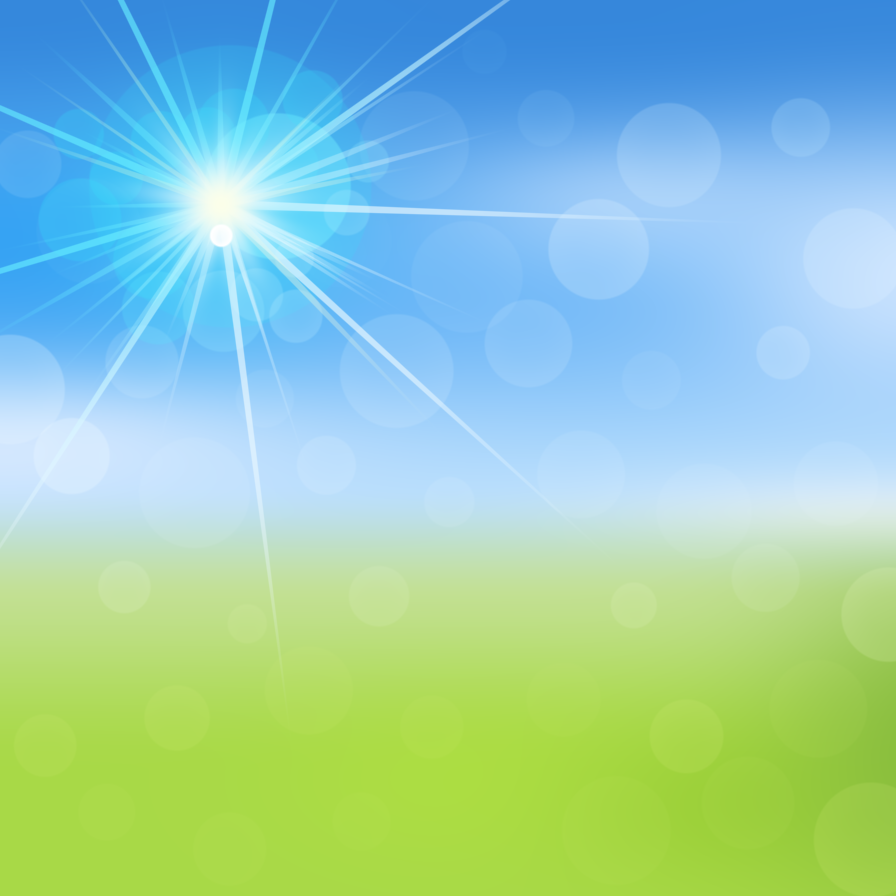
A three.js fragment shader for this background:

```glsl
varying vec2 vUv;

float hash(float n) {
  return fract(sin(n * 127.1 + 3.7) * 4375.85);
}

// Soft elliptical falloff
float glow(vec2 p, vec2 center, vec2 size) {
  vec2 d = (p - center) / size;
  return exp(-dot(d, d));
}

// Translucent disc, slightly denser towards its rim
float disc(vec2 p, vec2 center, float radius) {
  float d = length(p - center);
  float fill = 0.8 + 0.2 * smoothstep(0.3, 1.0, d / radius);
  return fill * (1.0 - smoothstep(radius - 0.002, radius + 0.001, d));
}

// Thin ray from the origin, tapering to its tip
float ray(vec2 q, float angle, float reach, float width) {
  vec2 dir = vec2(cos(angle), sin(angle));
  float along = dot(q, dir) / reach;
  float across = abs(q.x * dir.y - q.y * dir.x);
  float halfWidth = width * (1.0 - clamp(along, 0.0, 1.0)) + 0.0005;
  float line = 1.0 - smoothstep(halfWidth - 0.001, halfWidth + 0.001, across);
  return line * smoothstep(0.0, 0.1, along) * (1.0 - smoothstep(0.35, 1.0, along));
}

vec3 skyColor(vec2 p) {
  vec3 cloud = vec3(0.86, 0.92, 1.0);
  vec3 sky = mix(vec3(0.72, 0.87, 0.99), vec3(0.46, 0.73, 0.97), smoothstep(0.42, 0.67, p.y));
  sky = mix(sky, vec3(0.21, 0.53, 0.86), smoothstep(0.7, 0.98, p.y));
  sky = mix(sky, vec3(0.17, 0.62, 0.95), 0.85 * glow(p, vec2(0.0, 0.73), vec2(0.38, 0.14)));
  sky = mix(sky, cloud, 0.85 * glow(p, vec2(0.0, 0.5), vec2(0.34, 0.075)));
  sky = mix(sky, cloud, 0.8 * glow(p, vec2(1.02, 0.69), vec2(0.22, 0.15)));
  sky = mix(sky, cloud, 0.45 * glow(p, vec2(0.7, 0.78), vec2(0.2, 0.07)));
  return mix(sky, vec3(0.93, 0.95, 0.96), 0.75 * glow(p, vec2(1.0, 0.42), vec2(0.3, 0.05)));
}

vec3 meadowColor(vec2 p) {
  vec3 meadow = mix(vec3(0.66, 0.85, 0.28), vec3(0.77, 0.88, 0.6), smoothstep(0.14, 0.38, p.y));
  meadow = mix(meadow, vec3(0.69, 0.88, 0.25), 0.6 * glow(p, vec2(0.52, 0.13), vec2(0.2, 0.1)));
  meadow = mix(meadow, vec3(0.6, 0.81, 0.2), 0.7 * glow(p, vec2(0.82, 0.1), vec2(0.18, 0.09)));
  return mix(meadow, vec3(0.5, 0.71, 0.23), 0.8 * glow(p, vec2(1.06, 0.17), vec2(0.18, 0.2)));
}

void main() {
  vec2 p = vUv;
  vec2 sun = vec2(0.247, 0.772);
  vec2 q = p - sun;
  float sunDist = length(q);
  vec3 cyan = vec3(0.2, 0.88, 0.98);
  vec3 color = mix(meadowColor(p), skyColor(p), smoothstep(0.33, 0.46, p.y));

  // Scattered bokeh, tinted by height
  for (int i = 0; i < 46; i++) {
    float n = float(i);
    vec2 center = fract(vec2(0.7549, 0.5698) * n + vec2(0.08, 0.49));
    center.y = 0.05 + 0.9 * center.y;
    float radius = mix(0.022, 0.065, hash(n));
    float strength = 0.08 + 0.27 * pow(hash(n + 51.0), 2.0);
    strength *= 0.55 + 0.6 * glow(center, vec2(0.4, 0.47), vec2(0.5, 0.2));
    strength *= smoothstep(0.1, 0.24, distance(center, sun));
    vec3 tint = mix(vec3(0.86, 0.93, 0.5), vec3(0.92, 0.97, 1.0), smoothstep(0.22, 0.42, center.y));
    tint = mix(tint, vec3(0.5, 0.85, 1.0), smoothstep(0.8, 0.95, center.y));
    color = mix(color, tint, strength * disc(p, center, radius));
  }

  // Halo and ring of cyan discs around the sun
  color = mix(color, cyan, 0.55 * glow(p, sun, vec2(0.125)));
  color = mix(color, cyan, 0.16 * disc(p, sun + vec2(0.01, 0.02), 0.158));
  color = mix(color, vec3(0.45, 0.95, 1.0), 0.4 * disc(p, sun + vec2(0.063, 0.02), 0.082));
  for (int i = 0; i < 16; i++) {
    float n = float(i);
    float angle = n * 2.4 + 0.5;
    vec2 center = sun + mix(0.07, 0.18, hash(n + 9.0)) * vec2(cos(angle), sin(angle));
    vec3 tint = mix(cyan, vec3(0.75, 0.93, 1.0), smoothstep(-0.05, 0.2, center.x - center.y + 0.52));
    color = mix(color, tint, 0.24 * disc(p, center, mix(0.022, 0.048, hash(n + 30.0))));
  }

  // Rays: nine long evenly turned ones, then short irregular ones
  vec3 rayTint = mix(vec3(0.4, 0.93, 1.0), vec3(0.93, 0.98, 1.0), smoothstep(-0.1, 0.15, q.x - q.y));
  for (int i = 0; i < 42; i++) {
    float n = float(i);
    float minor = step(8.5, n);
    float angle = -0.035 - 0.7034 * n + minor * (hash(n + 70.0) - 0.5);
    float reach = mix(0.62, 0.17 + 0.2 * hash(n + 90.0), minor);
    float width = mix(0.0045, 0.002 + 0.004 * hash(n + 110.0), minor);
    vec3 tint = mix(rayTint, vec3(0.9, 0.95, 0.82), 0.6 * step(0.7, hash(n + 130.0)));
    color = mix(color, tint, mix(0.65, 0.42, minor) * ray(q, angle, reach, width));
  }

  // Hot core with uneven fringe and a small bright spot
  float theta = atan(q.y, q.x);
  float fringe = 0.065 + 0.007 * sin(theta * 9.0) + 0.005 * sin(theta * 17.0 + 1.0);
  color = mix(color, vec3(0.93, 0.98, 1.0), 0.95 * exp(-pow(sunDist / fringe, 2.0)));
  color = mix(color, vec3(1.0, 1.0, 0.9), 0.85 * glow(p, sun, vec2(0.03)));
  color = mix(color, vec3(1.0), disc(p, sun - vec2(0.0, 0.035), 0.013));

  gl_FragColor = vec4(color, 1.0);
}
```
